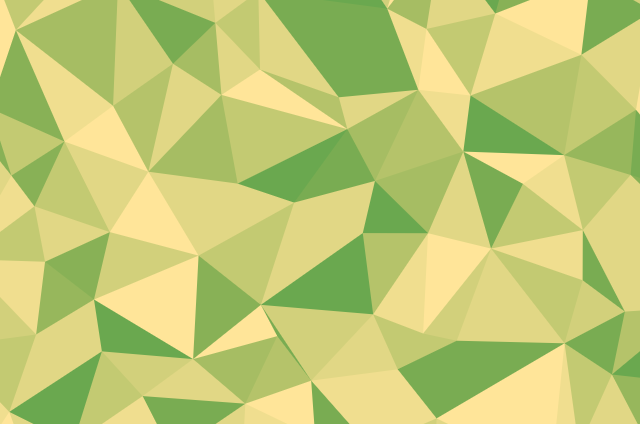
Give the GLSL for this background, as a WebGL 1 fragment shader.

```glsl
precision highp float;
// Low-poly mosaic of flat, irregular triangles shaded from leaf green to cream.

uniform vec2 u_resolution;

#define ROWS 5.8          // mesh cells over the canvas height
#define JITTER 0.44       // vertex displacement, below 0.5 cell
#define TILT 0.3          // mesh rotation in radians
#define SHADES 11.0       // number of flat shades
#define SHADE_NOISE 0.35  // randomness of the shade order
#define MID_BIAS 0.12     // thins out the middle greens
#define GREEN vec3(0.416, 0.659, 0.310)
#define CREAM vec3(1.000, 0.898, 0.600)
#define RAMP_CURVE vec3(1.0, 1.17, 1.45)

float hash(vec2 p) {
    return fract(sin(dot(p, vec2(127.1, 311.7))) * 43758.55);
}

float cross2(vec2 a, vec2 b) {
    return a.x * b.y - a.y * b.x;
}

vec2 meshVertex(vec2 id) {
    vec2 offset = vec2(hash(id + 3.7), hash(id + 51.3)) * 2.0 - 1.0;
    return id + JITTER * offset;
}

// True when the diagonal a-c lies inside the counter-clockwise quad a, b, c, d.
bool diagonalInside(vec2 a, vec2 b, vec2 c, vec2 d) {
    return cross2(c - a, b - a) < 0.0 && cross2(c - a, d - a) > 0.0;
}

// Smoothed half-plane to the left of the edge a-b.
float leftOf(vec2 p, vec2 a, vec2 b, float pixel) {
    float dist = cross2(b - a, p - a) / length(b - a);
    return clamp(0.5 + dist / pixel, 0.0, 1.0);
}

float triangleCoverage(vec2 p, vec2 a, vec2 b, vec2 c, float pixel) {
    return leftOf(p, a, b, pixel) * leftOf(p, b, c, pixel) * leftOf(p, c, a, pixel);
}

// Evenly spread shade per triangle, snapped to a few flat steps.
vec3 shade(vec2 cell, float half_) {
    float u = fract(dot(cell, vec2(0.7549, 0.5698)) + 0.43 * half_
                    + SHADE_NOISE * hash(cell + 17.0 * half_));
    float t = u + MID_BIAS * pow(sin(3.14159 * u), 3.0);
    t = min(floor(t * SHADES) / (SHADES - 1.0), 1.0);
    return mix(GREEN, CREAM, pow(vec3(t), RAMP_CURVE));
}

void main() {
    float pixel = ROWS / u_resolution.y;
    float s = sin(TILT), c = cos(TILT);
    vec2 p = mat2(c, s, -s, c) * gl_FragCoord.xy * pixel;

    vec3 color = vec3(0.0);
    float total = 0.0;

    // Displaced quads may reach into neighbouring cells.
    for (int j = -1; j <= 1; j++) {
        for (int i = -1; i <= 1; i++) {
            vec2 cell = floor(p) + vec2(float(i), float(j));
            vec2 v0 = meshVertex(cell);
            vec2 v1 = meshVertex(cell + vec2(1.0, 0.0));
            vec2 v2 = meshVertex(cell + vec2(1.0, 1.0));
            vec2 v3 = meshVertex(cell + vec2(0.0, 1.0));

            // Split along the shorter valid diagonal, turning the quad if needed.
            bool firstFits = diagonalInside(v0, v1, v2, v3);
            bool secondFits = diagonalInside(v1, v2, v3, v0);
            bool secondShorter = distance(v1, v3) < distance(v0, v2);
            if (!firstFits || (secondFits && secondShorter)) {
                vec2 first = v0;
                v0 = v1;
                v1 = v2;
                v2 = v3;
                v3 = first;
            }

            float lower = triangleCoverage(p, v0, v1, v2, pixel);
            float upper = triangleCoverage(p, v0, v2, v3, pixel);
            color += lower * shade(cell, 0.0) + upper * shade(cell, 1.0);
            total += lower + upper;
        }
    }

    gl_FragColor = vec4(color / max(total, 0.0001), 1.0);
}
```
